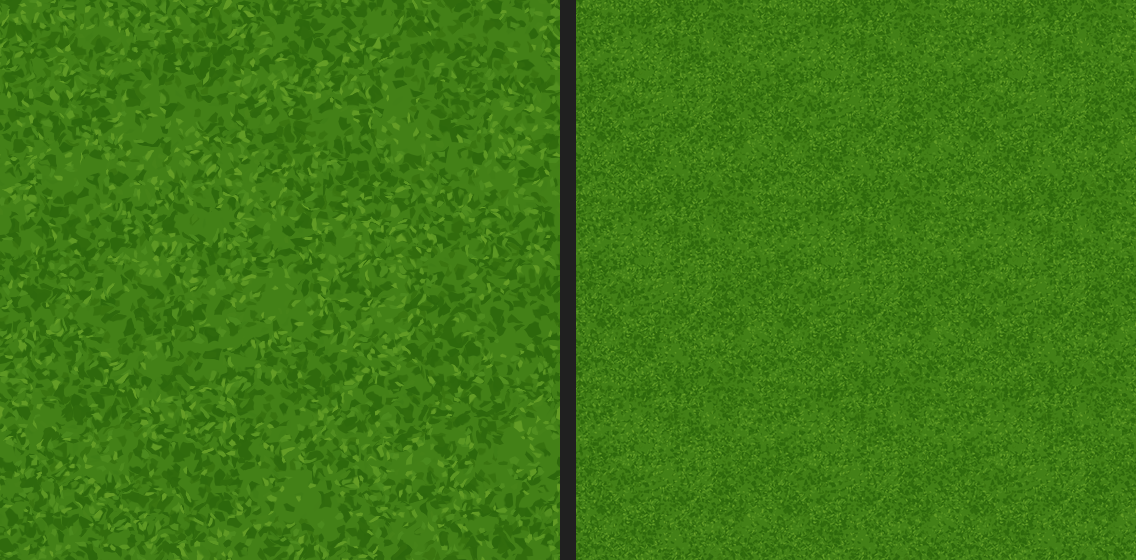
Left, the tile; right, the same tile 3 across and 3 down.
Give the GLSL for this texture, as a WebGL 1 fragment shader.

```glsl
precision highp float;
// Tiling lawn texture: flat green ground strewn with ragged dark clumps and small light leaves.
uniform vec2 u_resolution;

const float TAU = 6.2832;

float hash(vec2 p) {
  return fract(sin(dot(p, vec2(127.1, 311.7))) * 43758.5453);
}

// Value noise that wraps after a whole number of cells.
float noise(vec2 uv, float cells, float seed) {
  vec2 cell = floor(uv * cells);
  vec2 f = fract(uv * cells);
  f = f * f * (3.0 - 2.0 * f);
  vec2 a = mod(cell, cells) + seed;
  vec2 b = mod(cell + 1.0, cells) + seed;
  return mix(mix(hash(a), hash(vec2(b.x, a.y)), f.x),
             mix(hash(vec2(a.x, b.y)), hash(b), f.x), f.y);
}

vec2 bend(vec2 uv, float cells) {
  return vec2(noise(uv, cells, 21.0), noise(uv, cells, 83.0)) - 0.5;
}

// Signed distance to an irregular five-sided shard, stretched along a random axis.
float shard(vec2 p, vec2 key, float size, float stretch) {
  float turn = TAU * hash(key + 3.1);
  float c = cos(turn), s = sin(turn);
  p = mat2(c, -s, s, c) * p * vec2(1.0 / stretch, stretch);
  float d = -1.0;
  for (int k = 0; k < 5; k++) {
    vec2 sideKey = key + 7.3 * float(k + 1);
    float angle = (float(k) + 0.5 * hash(sideKey)) * TAU / 5.0;
    float reach = size * mix(0.35, 1.0, hash(sideKey + 2.7));
    d = max(d, dot(p, vec2(cos(angle), sin(angle))) - reach);
  }
  return d;
}

// Paints one layer of scattered shards; layers with the same group clump together.
void scatter(inout vec3 color, vec2 uv, float cells, float size, float stretch,
             float density, float group, float seed, vec3 tint) {
  vec2 home = floor(uv * cells);
  for (int y = -1; y <= 1; y++) {
    for (int x = -1; x <= 1; x++) {
      vec2 cell = home + vec2(x, y);
      vec2 id = mod(cell, cells);
      vec2 key = id + seed;
      float crowd = mix(noise(id / cells, 19.0, group), noise(id / cells, 7.0, group), 0.3);
      float clump = 0.2 + 1.6 * smoothstep(0.25, 0.75, crowd);
      if (hash(key + 0.4) < density * clump) {
        vec2 center = cell + vec2(hash(key + 1.7), hash(key + 9.2));
        float d = shard(uv * cells - center, key, size, stretch) / cells;
        float shade = hash(key + 5.8) - 0.5;
        vec3 leaf = tint * (1.0 + shade * vec3(0.12, 0.05, 0.1));
        color = mix(color, leaf, 1.0 - smoothstep(-0.0014, 0.0014, d));
      }
    }
  }
}

void main() {
  vec2 uv = gl_FragCoord.xy / u_resolution;

  // Bend the plane at two scales so that shard edges turn ragged.
  uv += 0.013 * bend(uv, 44.0) + 0.004 * bend(uv, 110.0);

  vec3 ground = vec3(0.262, 0.5, 0.09);
  vec3 shadow = vec3(0.187, 0.415, 0.05);
  vec3 color = ground;

  // Half-shaded leaves, then dark clumps
  scatter(color, uv, 44.0, 0.42, 1.2, 0.55, 140.0, 110.0, vec3(0.22, 0.45, 0.06));
  scatter(color, uv, 32.0, 0.46, 1.1, 0.6, 5.0, 230.0, shadow);
  scatter(color, uv, 46.0, 0.44, 1.2, 0.5, 5.0, 350.0, shadow);

  // Ground-coloured notches that break up the clumps
  scatter(color, uv, 56.0, 0.4, 1.3, 0.3, 60.0, 710.0, ground);

  // Sunlit leaves
  scatter(color, uv, 48.0, 0.37, 1.25, 0.27, 60.0, 470.0, vec3(0.31, 0.55, 0.12));
  scatter(color, uv, 52.0, 0.35, 1.3, 0.28, 60.0, 590.0, vec3(0.37, 0.6, 0.14));

  gl_FragColor = vec4(color, 1.0);
}
```
